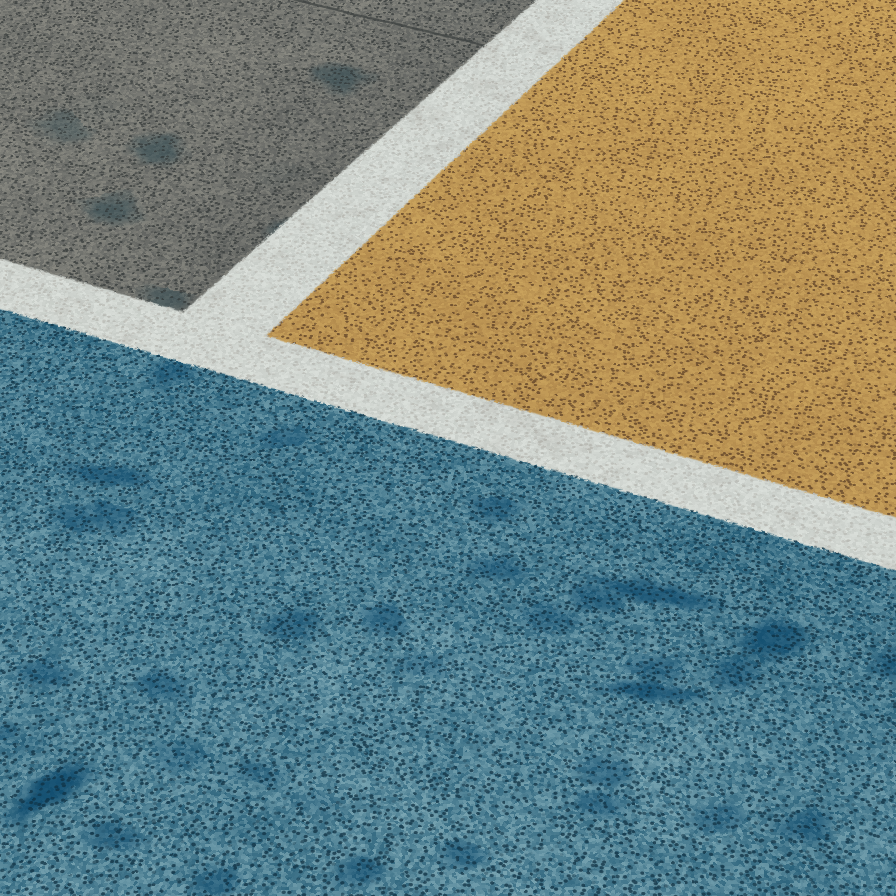
Write a three.js fragment shader that draws this texture.

```glsl
varying vec2 vUv;

// Palette
const vec3 BLUE_LIGHT = vec3(0.42, 0.60, 0.66);
const vec3 BLUE_DARK = vec3(0.15, 0.37, 0.47);
const vec3 BLUE_PIT = vec3(0.06, 0.19, 0.26);
const vec3 BLUE_STAIN = vec3(0.05, 0.29, 0.43);
const vec3 OCHRE_LIGHT = vec3(0.80, 0.65, 0.37);
const vec3 OCHRE_DARK = vec3(0.65, 0.49, 0.27);
const vec3 OCHRE_PIT = vec3(0.34, 0.23, 0.14);
const vec3 GREY_LIGHT = vec3(0.53, 0.53, 0.50);
const vec3 GREY_DARK = vec3(0.37, 0.38, 0.37);
const vec3 GREY_PIT = vec3(0.18, 0.20, 0.20);
const vec3 GREY_STAIN = vec3(0.19, 0.29, 0.32);
const vec3 WHITE_PAINT = vec3(0.82, 0.84, 0.82);
const vec3 WHITE_WORN = vec3(0.60, 0.58, 0.55);

// Edges of the painted lines
const vec2 BAND_LOW_A = vec2(0.0, 0.655);
const vec2 BAND_LOW_B = vec2(1.0, 0.363);
const vec2 BAND_TOP_A = vec2(0.0, 0.711);
const vec2 BAND_TOP_B = vec2(1.0, 0.422);
const vec2 ARM_LEFT_A = vec2(0.208, 0.655);
const vec2 ARM_LEFT_B = vec2(0.599, 1.0);
const vec2 ARM_RIGHT_A = vec2(0.297, 0.626);
const vec2 ARM_RIGHT_B = vec2(0.697, 1.0);

const float GRAIN_SCALE = 230.0;
const float PIT_SCALE = 150.0;
const float EDGE_SOFT = 0.0015;
const float EDGE_ROUGH = 0.003;
const float FORESHORTEN = 0.45;

vec2 hash2(vec2 c) {
  vec3 q = fract(c.xyx * vec3(0.1031, 0.1030, 0.0973));
  q += dot(q, q.yzx + 33.33);
  return fract((q.xx + q.yz) * q.zy);
}

// Cellular noise: distance to the nearest point, and that cell's random value
vec2 cells(vec2 p) {
  vec2 base = floor(p);
  vec2 nearest = vec2(8.0, 0.0);
  for (int j = -1; j <= 1; j++) {
    for (int i = -1; i <= 1; i++) {
      vec2 cell = base + vec2(float(i), float(j));
      float d = length(cell + hash2(cell) - p);
      if (d < nearest.x) nearest = vec2(d, hash2(cell + 57.0).x);
    }
  }
  return nearest;
}

// Layered, warped sines in about -1..1
float mottle(vec2 p) {
  float sum = 0.0;
  float amp = 0.5;
  for (int i = 0; i < 5; i++) {
    sum += amp * sin(p.x + 1.7 * sin(p.y)) * cos(p.y + 1.3 * sin(p.x * 0.8));
    p = mat2(1.5, 1.1, -1.1, 1.5) * p + 2.3;
    amp *= 0.65;
  }
  return sum;
}

// Signed distance, positive on the left of the line from a to b
float sideOf(vec2 p, vec2 a, vec2 b) {
  vec2 d = normalize(b - a);
  return d.x * (p.y - a.y) - d.y * (p.x - a.x);
}

float cover(float d) {
  return smoothstep(-EDGE_SOFT, EDGE_SOFT, d);
}

// Soft elongated smear
float smear(vec2 p, vec2 center, vec2 radius, float angle) {
  vec2 q = p - center;
  float c = cos(angle);
  float s = sin(angle);
  q = vec2(c * q.x + s * q.y, c * q.y - s * q.x) / radius;
  return smoothstep(1.2, 0.35, length(q));
}

void main() {
  vec2 p = vUv;
  float depth = 1.0 + FORESHORTEN * p.y;
  vec2 ground = vec2((p.x - 0.5) * depth, 1.25 * p.y * depth);

  // Aggregate grain and pits
  vec2 grain = cells(ground * GRAIN_SCALE);
  vec2 pit = cells(ground * PIT_SCALE + 31.0);
  float pits = smoothstep(0.5, 0.22, pit.x) * smoothstep(0.5, 0.75, pit.y);
  float tone = grain.y - 0.5;
  float cloud = mottle(ground * 11.0);
  float patches = mottle(ground * 34.0 + 4.0);

  // Scattered stains
  vec2 warped = p + 0.012 * vec2(patches, cloud);
  vec2 blot = cells(warped * vec2(9.0, 16.0) + 3.0);
  float scattered = smoothstep(0.38, 0.1, blot.x) * smoothstep(0.62, 0.8, blot.y);
  float smears = smear(warped, vec2(0.05, 0.11), vec2(0.062, 0.018), 0.55);
  smears = max(smears, 0.8 * smear(warped, vec2(0.73, 0.343), vec2(0.085, 0.014), -0.2));
  smears = max(smears, 0.8 * smear(warped, vec2(0.73, 0.228), vec2(0.065, 0.013), -0.1));
  smears = max(smears, 0.8 * smear(warped, vec2(0.86, 0.285), vec2(0.04, 0.03), 0.3));
  smears = max(smears, 0.7 * smear(warped, vec2(0.12, 0.468), vec2(0.06, 0.015), -0.15));

  // Distances to the line edges
  float rough = EDGE_ROUGH * (tone * 0.7 - pits * 0.3);
  float aboveLow = sideOf(p, BAND_LOW_A, BAND_LOW_B) + rough;
  float aboveTop = sideOf(p, BAND_TOP_A, BAND_TOP_B) + rough;
  float leftOfArm = sideOf(p, ARM_LEFT_A, ARM_LEFT_B) + rough;
  float rightOfArm = -sideOf(p, ARM_RIGHT_A, ARM_RIGHT_B) + rough;

  // Blue ground
  float shade = 0.16 * smoothstep(0.3, 0.0, -aboveLow) + 0.1 * smoothstep(0.5, 1.0, p.x);
  float blueTone = 0.68 + 0.85 * tone + 0.16 * cloud + 0.1 * patches - shade;
  vec3 blue = mix(BLUE_DARK, BLUE_LIGHT, clamp(blueTone, 0.0, 1.2));
  blue = mix(blue, BLUE_STAIN, max(0.5 * scattered, 0.85 * smears));
  blue = mix(blue, BLUE_PIT, 0.75 * pits);

  // Ochre ground
  float ochreTone = 0.65 + 0.5 * tone + 0.12 * cloud + 0.3 * (p.y - 0.7);
  vec3 ochre = mix(OCHRE_DARK, OCHRE_LIGHT, clamp(ochreTone, 0.0, 1.1));
  ochre = mix(ochre, OCHRE_PIT, 0.7 * pits);

  // Grey ground with a fine crack
  float greyTone = 0.6 + 0.8 * tone + 0.15 * cloud - 0.25 * smoothstep(0.15, 0.0, leftOfArm);
  vec3 grey = mix(GREY_DARK, GREY_LIGHT, clamp(greyTone, 0.0, 1.1));
  grey = mix(grey, GREY_STAIN, 0.6 * scattered);
  float crack = abs(sideOf(p, vec2(0.33, 1.0), vec2(0.53, 0.952)) + 0.001 * patches);
  grey = mix(grey, GREY_PIT, max(0.65 * pits, 0.6 * smoothstep(0.002, 0.0005, crack)));

  // White paint, lightly worn
  float wear = 0.3 * pits + 0.15 * smoothstep(0.2, 0.8, patches);
  vec3 color = mix(WHITE_PAINT + 0.07 * tone, WHITE_WORN, wear);

  color = mix(color, grey, cover(min(aboveTop, leftOfArm)));
  color = mix(color, ochre, cover(min(aboveTop, rightOfArm)));
  color = mix(color, blue, cover(-aboveLow));

  gl_FragColor = vec4(color, 1.0);
}
```
